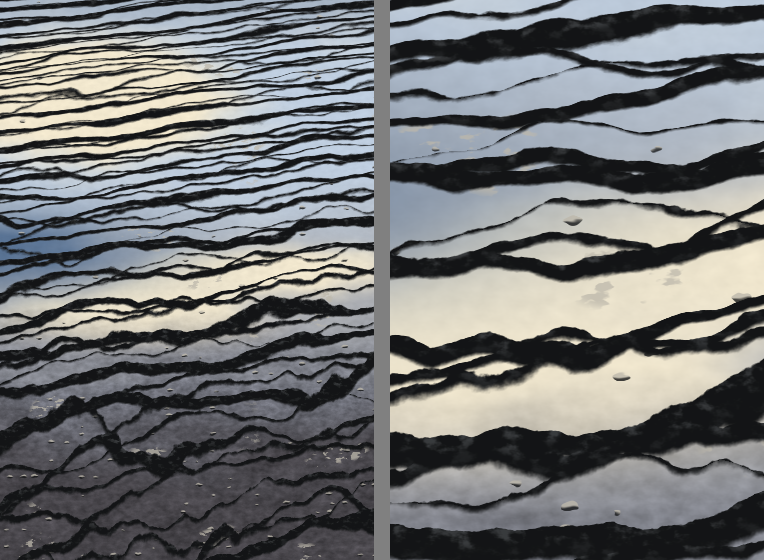
Left: the whole. Right: its middle third, enlarged.
This texture is drawn by a Shadertoy shader. Its source:

```glsl
const vec3 CREAM = vec3(0.95, 0.91, 0.81);
const vec3 PALE_BLUE = vec3(0.75, 0.81, 0.88);
const vec3 DEEP_BLUE = vec3(0.31, 0.42, 0.56);
const vec3 SILVER = vec3(0.67, 0.68, 0.70);
const vec3 WET_GREY = vec3(0.45, 0.46, 0.50);
const vec3 MUD = vec3(0.28, 0.27, 0.29);
const vec3 RIDGE_DARK = vec3(0.075, 0.08, 0.085);
const vec3 RIDGE_GRIT = vec3(0.27, 0.28, 0.29);
const vec3 CRUST = vec3(0.74, 0.72, 0.67);

const float FAR_SPACING = 0.022;
const float SPACING_GROWTH = 0.10;

vec2 hash2(vec2 p) {
    vec3 q = fract(p.xyx * vec3(0.1031, 0.1030, 0.0973));
    q += dot(q, q.yzx + 33.33);
    return fract((q.xx + q.yz) * q.zy);
}

float corner(vec2 cell, vec2 offset) {
    return dot(hash2(cell + offset) * 2.0 - 1.0, -offset);
}

// Gradient noise, roughly -0.7 to 0.7
float gradientNoise(vec2 p) {
    vec2 i = floor(p), f = fract(p);
    vec2 u = f * f * f * (f * (f * 6.0 - 15.0) + 10.0);
    vec2 e = vec2(0.0, 1.0);
    float a = dot(hash2(i) * 2.0 - 1.0, f);
    float b = dot(hash2(i + e.yx) * 2.0 - 1.0, f - e.yx);
    float c = dot(hash2(i + e.xy) * 2.0 - 1.0, f - e.xy);
    float d = dot(hash2(i + e.yy) * 2.0 - 1.0, f - e.yy);
    return mix(mix(a, b, u.x), mix(c, d, u.x), u.y) * 1.2;
}

float fbm(vec2 p) {
    float sum = 0.0, gain = 0.6;
    for (int i = 0; i < 4; i++) {
        sum += gain * gradientNoise(p);
        p = p * 2.03 + 17.3;
        gain *= 0.5;
    }
    return sum;
}

float glow(vec2 p, vec2 centre, vec2 radius) {
    vec2 d = (p - centre) / radius;
    return exp(-dot(d, d));
}

// Rows crowd together toward the top as in perspective
float rowIndex(float depth) {
    float root = sqrt(FAR_SPACING * SPACING_GROWTH);
    return atan(depth * sqrt(SPACING_GROWTH / FAR_SPACING)) / root;
}

// x: signed distance to the ridge edge, y: side (negative is above)
vec2 ridge(float x, float row, float spacing, float width, float seed) {
    float bend = 0.75 * gradientNoise(vec2(x * 5.0, row * 0.45) + seed)
               + 0.30 * gradientNoise(vec2(x * 15.0, row * 0.8) + seed * 2.0)
               + 0.10 * gradientNoise(vec2(x * 38.0, row * 1.3) + seed * 3.0);
    float r = row + bend;
    float id = floor(r + 0.5);
    float side = r - id;
    float swell = gradientNoise(vec2(x * 5.5 + seed, id * 7.37 + seed));
    float rank = hash2(vec2(id, seed)).x;
    float thickness = width * (0.55 + 0.85 * rank + 1.1 * swell);
    return vec2((abs(side) - thickness) * spacing, side);
}

vec3 reflectedSky(vec2 p, float cloud) {
    vec3 sky = mix(SILVER, PALE_BLUE, smoothstep(0.48, 0.72, p.y + 0.1 * cloud));
    sky *= 1.0 - 0.12 * smoothstep(0.9, 1.0, p.y);
    float warm = glow(p, vec2(0.17, 0.83), vec2(0.30, 0.13))
               + 0.9 * glow(p, vec2(0.24, 0.44), vec2(0.25, 0.07))
               + 0.7 * glow(p, vec2(0.52, 0.52), vec2(0.22, 0.05));
    sky = mix(sky, CREAM, smoothstep(0.12, 0.75, warm + 0.6 * cloud));
    float blue = glow(p, vec2(0.0, 0.55), vec2(0.24, 0.07));
    return mix(sky, DEEP_BLUE, clamp(blue * (1.0 + cloud), 0.0, 0.9));
}

// Scattered pebbles: x is coverage, y is lightness
vec2 pebbles(vec2 p, float scale, float density, float pixel) {
    vec2 q = p * vec2(scale, scale * 1.7);
    vec2 id = floor(q), rnd = hash2(id + 5.0);
    vec2 d = fract(q) - 0.3 - 0.4 * rnd;
    d += 0.12 * gradientNoise(q * 4.0);
    float radius = 0.08 + 0.15 * rnd.y;
    float present = step(hash2(id + 91.0).x, density);
    float soft = scale * pixel;
    float cover = 1.0 - smoothstep(radius - soft, radius + soft, length(d));
    return vec2(cover * present, smoothstep(-0.08, 0.06, d.y));
}

void mainImage(out vec4 fragColor, in vec2 fragCoord) {
    vec2 p = fragCoord / iResolution.y;
    float pixel = 1.0 / iResolution.y;
    float depth = 1.0 - p.y;
    float near = smoothstep(0.35, 0.95, depth);
    float cloud = fbm(p * vec2(3.5, 8.0) + 3.0);
    float grain = fbm(p * vec2(70.0, 110.0));

    // Wet ground, reflecting the sky further away
    vec3 ground = mix(WET_GREY, MUD, smoothstep(0.62, 0.9, depth + 0.15 * cloud));
    ground *= 1.0 + 0.35 * grain + 0.3 * fbm(p * vec2(14.0, 24.0));
    float dull = smoothstep(0.54, 0.70, depth + 0.12 * cloud);
    vec3 color = mix(reflectedSky(p, cloud), ground, dull);
    color *= 1.0 + 0.05 * grain;

    // Pebbles and pale crust
    vec2 stones = pebbles(p, 38.0, 0.04 + 0.12 * near, pixel);
    color = mix(color, mix(RIDGE_DARK, CRUST, stones.y), stones.x * 0.8);
    float patches = smoothstep(0.30, 0.42, gradientNoise(p * vec2(8.0, 13.0) + 40.0));
    float flakes = smoothstep(0.08, 0.2, fbm(p * vec2(45.0, 90.0) + 9.0));
    color = mix(color, CRUST, patches * flakes * 0.75);

    // Braided ridges, from broad to thin
    float slope = 0.12 + 0.20 * depth * depth * depth;
    float slanted = max(depth + slope * p.x, 0.0);
    float spacing = FAR_SPACING + SPACING_GROWTH * slanted * slanted;
    float row = rowIndex(slanted);
    float jag = 0.06 * spacing * fbm(vec2(p.x * 75.0, row * 5.0));
    for (int i = 0; i < 3; i++) {
        float layer = float(i);
        float width = 0.125 / (1.0 + 1.1 * layer);
        vec2 edge = ridge(p.x, row * (1.0 - 0.13 * layer) + 0.37 * layer,
                          spacing, width, 11.7 + 23.1 * layer);
        float dist = edge.x + jag;
        float soft = pixel * 0.8 + 0.025 * spacing * step(0.0, edge.y);
        float cover = 1.0 - smoothstep(-soft, soft, dist);
        float upper = 1.0 - smoothstep(-0.08, 0.03, edge.y);
        float grit = smoothstep(0.0, 0.35, grain) * (0.25 + 0.5 * upper);
        color = mix(color, mix(RIDGE_DARK, RIDGE_GRIT, grit), cover);
    }
    fragColor = vec4(clamp(color, 0.0, 1.0), 1.0);
}
```
